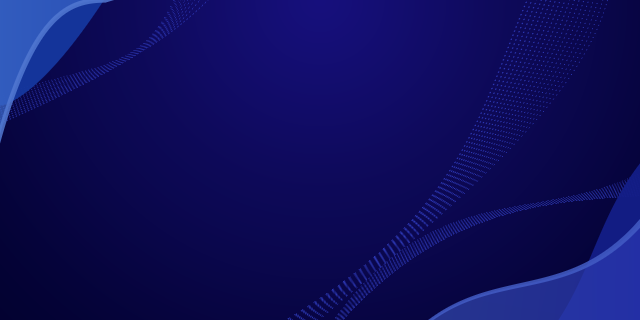
This background is drawn by a Shadertoy shader. Its source:

```glsl
#define GLOW_COLOR vec3(0.090, 0.062, 0.500)
#define MID_COLOR vec3(0.057, 0.040, 0.365)
#define DEEP_COLOR vec3(0.008, 0.004, 0.185)
#define DOT_COLOR vec3(0.210, 0.270, 0.820)
#define DOT_RADIUS 0.0017
#define DOT_OPACITY 0.75
#define RIM_WIDTH 0.0080

// Coverage of a shape whose signed distance is negative inside
float coverage(float dist, float pixel) {
    return clamp(0.5 - dist / pixel, 0.0, 1.0);
}

// Approximate distance to the graph of a curve from its offset and slope
float curveDistance(float offset, float slope) {
    return offset / sqrt(1.0 + slope * slope);
}

// Grid of dots stretched between two edges; slant shears the rows
float ribbon(float along, float across, float lo, float hi,
             vec2 cells, float slant, float pixel) {
    float span = hi - lo;
    span = (span < 0.0 ? -1.0 : 1.0) * max(abs(span), 0.004);
    float v = (across - lo) / span;
    if (v < 0.0 || v > 1.0) return 0.0;
    vec2 grid = vec2((along + slant * v) * cells.x, v * cells.y);
    vec2 offset = (fract(grid) - 0.5) * vec2(1.0, abs(span)) / cells;
    float radius = DOT_RADIUS * mix(1.3, 0.85, v);
    return coverage(length(offset) - radius, pixel);
}

// Radial light falling from the middle of the top edge
vec3 backdrop(vec2 p) {
    float r = length(p - vec2(1.0, 1.0));
    vec3 color = mix(GLOW_COLOR, MID_COLOR, smoothstep(-0.15, 0.65, r));
    return mix(color, DEEP_COLOR, smoothstep(0.35, 1.55, r));
}

float dottedRibbons(vec2 p, float pixel) {
    // Broad ribbon rising to the upper right
    float y = p.y;
    float left = 0.89 + y * (1.69 + y * (-1.56 + 0.62 * y));
    float right = 1.0 + y * (1.15 + y * (0.15 - 0.394 * y));
    float dots = ribbon(y, p.x, left, right, vec2(78.0, 18.0), 0.035, pixel);

    // Narrow ribbon at the lower right
    float a = p.x - 1.042;
    float b = p.x - 1.073;
    float upper = a * (1.40 + a * (-1.95 + 1.035 * a));
    float lower = b * (1.10 + b * (-1.08 + 0.37 * b));
    if (p.x > 1.03)
        dots = max(dots, 0.8 * ribbon(p.x, y, lower, upper,
                                     vec2(125.0, 13.0), 0.02, pixel));

    // Twisted ribbon at the upper left
    float x = p.x;
    float cube = x * x * x;
    upper = 0.71 + x * (0.26 + 11.0 * cube * cube);
    lower = 0.61 + x * (0.46 + 0.27 * x * x);
    if (x < 0.70)
        dots = max(dots, 0.75 * ribbon(x, y, lower, upper,
                                      vec2(105.0, 13.0), 0.025, pixel));
    return dots;
}

vec3 upperLeftWaves(vec3 color, vec2 p, float pixel) {
    float depth = 1.0 - p.y;

    // Plain wave behind
    float s = p.x / 0.325;
    float back = curveDistance(depth - 0.33 * (1.0 - pow(s, 1.5)),
                               1.52 * sqrt(s));
    color = mix(color, vec3(0.08, 0.215, 0.62), 0.95 * coverage(back, pixel));

    // Rimmed wave in front
    float k = max(1.0 - p.x / 0.35, 0.0);
    float edge = 0.42 * pow(k, 2.9) - 0.3 * max(p.x - 0.33, 0.0);
    float front = curveDistance(depth - edge, 3.48 * pow(k, 1.9));
    vec3 fill = mix(vec3(0.24, 0.42, 0.80), vec3(0.20, 0.36, 0.76), p.x * 3.0);
    color = mix(color, fill, 0.72 * coverage(front, pixel));
    float rim = coverage(abs(front) - RIM_WIDTH, pixel);
    return mix(color, vec3(0.32, 0.47, 0.82), 0.85 * rim);
}

vec3 lowerRightWaves(vec3 color, vec2 p, float pixel) {
    // Plain wave behind
    float bend = p.y - 0.33;
    float edge = 1.745 + p.y * (0.48 + 1.6 * bend * bend);
    float back = curveDistance(edge - p.x, 0.55);
    color = mix(color, vec3(0.075, 0.115, 0.53), 0.95 * coverage(back, pixel));

    // Rimmed wave in front
    float u = (p.x - 1.346) / 0.654;
    float crest = u * (0.476 + u * (-0.779 + 0.605 * u));
    float slope = (0.476 + u * (-1.558 + 1.815 * u)) / 0.654;
    float front = curveDistance(p.y - crest, slope);
    vec3 fill = mix(vec3(0.19, 0.27, 0.66), vec3(0.16, 0.21, 0.69), u);
    color = mix(color, fill, 0.75 * coverage(front, pixel));
    float width = RIM_WIDTH * mix(0.6, 1.15, clamp(u, 0.0, 1.0));
    float rim = coverage(abs(front) - width, pixel);
    return mix(color, vec3(0.26, 0.36, 0.77), 0.85 * rim);
}

void mainImage(out vec4 fragColor, in vec2 fragCoord) {
    vec2 p = fragCoord / iResolution.xy * vec2(2.0, 1.0);
    float pixel = 1.0 / iResolution.y;
    vec3 color = backdrop(p);
    color = mix(color, DOT_COLOR, DOT_OPACITY * dottedRibbons(p, pixel));
    color = upperLeftWaves(color, p, pixel);
    color = lowerRightWaves(color, p, pixel);
    fragColor = vec4(color, 1.0);
}
```
